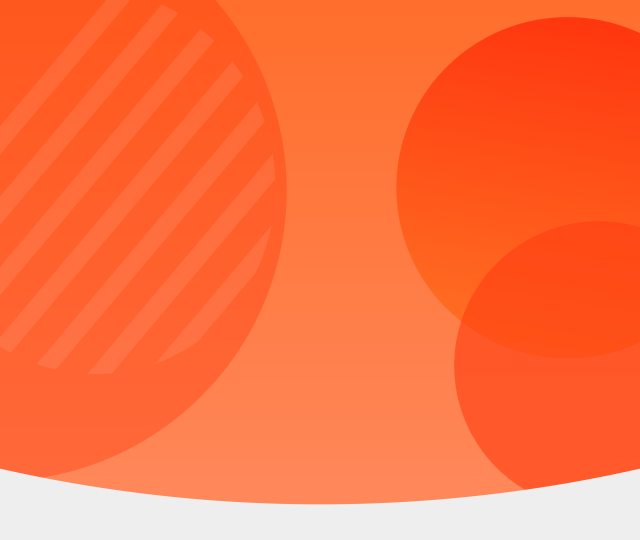
Write a Shadertoy shader that draws this background.

```glsl
// A warm gradient panel with a curved lower edge above a pale footer.
// Three large discs lie on it: one carries slanted stripes, two overlap.
// Each shape is a smoothed distance function, in units of canvas height.

const float ASPECT = 1.1815;

// Colours
const vec3 PANEL_TOP    = vec3(1.0, 0.430, 0.170);
const vec3 PANEL_BOTTOM = vec3(1.0, 0.533, 0.355);
const vec3 LEFT_TOP     = vec3(1.0, 0.345, 0.115);
const vec3 LEFT_BOTTOM  = vec3(1.0, 0.410, 0.230);
const vec3 RIGHT_TOP    = vec3(1.0, 0.212, 0.055);
const vec3 RIGHT_BOTTOM = vec3(1.0, 0.440, 0.141);
const vec3 VEIL         = vec3(1.0, 0.247, 0.072);
const vec3 FOOTER       = vec3(0.933);
const float VEIL_ALPHA   = 0.63;
const float STRIPE_ALPHA = 0.09;

// Discs: centre and radius
const vec3 LEFT_DISC  = vec3(-0.0092, 0.6470, 0.5385);
const vec3 RIGHT_DISC = vec3(1.0477, 0.6523, 0.3160);
const vec3 VEIL_DISC  = vec3(1.1060, 0.3230, 0.2675);
const vec3 PANEL_DISC = vec3(0.5908, 2.7370, 2.6710);
const vec2 RIGHT_AXIS = vec2(-0.17, -0.985);

// Stripes, clipped by a slightly sheared ellipse
const vec2 STRIPE_CENTRE  = vec2(0.1657, 0.6660);
const vec2 STRIPE_RADII   = vec2(0.346, 0.355);
const float STRIPE_ANGLE  = 0.8727;
const float STRIPE_SHEAR  = 0.05;
const float STRIPE_FIRST  = -0.1744;
const float STRIPE_PERIOD = 0.0837;
const float STRIPE_WIDTH  = 0.0337;

// Coverage of a shape from its signed distance, one pixel soft
float cover(float dist) {
    return clamp(0.5 - dist * iResolution.y, 0.0, 1.0);
}

float disc(vec2 p, vec3 shape) {
    return cover(length(p - shape.xy) - shape.z);
}

float stripes(vec2 p) {
    vec2 along = vec2(cos(STRIPE_ANGLE), sin(STRIPE_ANGLE));
    vec2 q = p - STRIPE_CENTRE;
    float across = dot(q, vec2(along.y, -along.x));
    float run = dot(q, along) + STRIPE_SHEAR * across;

    float cell = (across - STRIPE_FIRST) / STRIPE_PERIOD + 0.5;
    float band = abs(fract(cell) - 0.5) * STRIPE_PERIOD - 0.5 * STRIPE_WIDTH;
    float clip = (length(vec2(run, across) / STRIPE_RADII) - 1.0) * STRIPE_RADII.x;
    return cover(max(band, clip)) * step(0.0, cell);
}

void mainImage(out vec4 fragColor, in vec2 fragCoord) {
    vec2 p = fragCoord / iResolution.xy * vec2(ASPECT, 1.0);

    // Panel gradient
    vec3 color = mix(PANEL_BOTTOM, PANEL_TOP, smoothstep(0.0, 1.0, 0.0) + clamp((p.y - 0.066) / 0.934, 0.0, 1.0));

    // Left disc and its stripes
    vec3 leftColor = mix(LEFT_BOTTOM, LEFT_TOP, clamp((p.y - 0.1) / 0.9, 0.0, 1.0));
    leftColor = mix(leftColor, vec3(1.0), STRIPE_ALPHA * stripes(p));
    color = mix(color, leftColor, disc(p, LEFT_DISC));

    // Right disc, then the translucent one over it
    float fall = 0.5 + 0.5 * dot(p - RIGHT_DISC.xy, RIGHT_AXIS) / RIGHT_DISC.z;
    vec3 rightColor = mix(RIGHT_TOP, RIGHT_BOTTOM, clamp(fall, 0.0, 1.0));
    color = mix(color, rightColor, disc(p, RIGHT_DISC));
    color = mix(color, VEIL, VEIL_ALPHA * disc(p, VEIL_DISC));

    // Footer outside the panel's curved edge
    color = mix(FOOTER, color, disc(p, PANEL_DISC));
    fragColor = vec4(color, 1.0);
}
```
